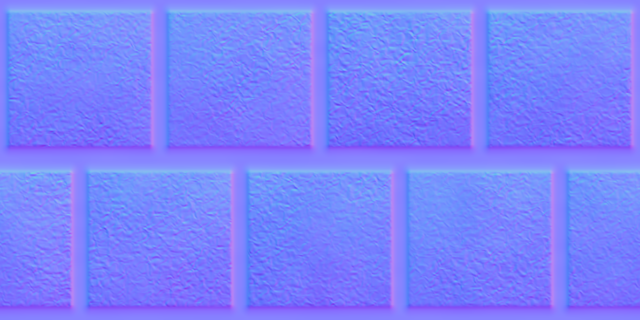
This texture map is drawn by a WebGL 2 fragment shader. Its source:

```glsl
#version 300 es
precision highp float;
// Normal map of rough stone blocks in running bond, four across and two down.

uniform vec2 u_resolution;
out vec4 fragColor;

const vec2 GRID = vec2(4.0, 2.0);            // blocks across and down
const vec2 CANVAS = vec2(2.0, 1.0);          // one unit is the canvas height
const vec2 CELL = CANVAS / GRID;
const vec2 HALF_BLOCK = vec2(0.224, 0.211);
const float CORNER = 0.008;
const float BEVEL = 0.0065;
const vec2 FACE_TILT = vec2(-0.07, 0.03);
const vec2 MORTAR_TILT = vec2(0.06, 0.03);

float hash(vec2 p) {
    return fract(sin(dot(p, vec2(127.1, 311.7))) * 43758.5453);
}

// Value noise that wraps after the given number of lattice cells
float noise(vec2 p, vec2 period) {
    vec2 i = floor(p);
    vec2 f = fract(p);
    f = f * f * (3.0 - 2.0 * f);
    vec2 a = mod(i, period);
    vec2 b = mod(i + 1.0, period);
    return mix(mix(hash(a), hash(vec2(b.x, a.y)), f.x),
               mix(hash(vec2(a.x, b.y)), hash(b), f.x), f.y);
}

float tiledNoise(vec2 p, vec2 freq) {
    return noise(p * freq, freq * CANVAS);
}

// Pitted stone relief: slightly warped grain in two sizes
float relief(vec2 p) {
    vec2 warp = vec2(tiledNoise(p, vec2(42.0)), tiledNoise(p, vec2(47.0))) - 0.5;
    vec2 q = p + 0.010 * warp;
    return 0.75 * tiledNoise(q, vec2(76.0, 96.0)) + 0.5 * tiledNoise(q, vec2(118.0, 138.0));
}

// Downhill slope of the relief by central differences
vec2 reliefSlope(vec2 p, float eps) {
    vec2 e = vec2(eps, 0.0);
    vec2 rise = vec2(relief(p + e.xy) - relief(p - e.xy),
                     relief(p + e.yx) - relief(p - e.yx));
    return -rise / (2.0 * eps);
}

// Signed distance to a rounded box in x, outward direction in yz
vec3 roundedBox(vec2 p, vec2 halfSize, float radius) {
    vec2 q = abs(p) - halfSize + radius;
    vec2 outer = max(q, 0.0);
    float inner = min(max(q.x, q.y), 0.0);
    vec2 dir = q.x > q.y ? vec2(1.0, 0.0) : vec2(0.0, 1.0);
    if (min(q.x, q.y) > 0.0) dir = normalize(outer);
    return vec3(length(outer) + inner - radius, dir * sign(p));
}

// Outward slope: a sharp bevel at the rim, then a soft fillet into the mortar
float edgeSlope(float d, float gap) {
    float bevel = 0.2 * exp(-d * d / (BEVEL * BEVEL));
    float fillet = 0.32 * (1.0 - smoothstep(-0.3 * gap, gap, d)) * smoothstep(-BEVEL, BEVEL, d);
    return bevel + fillet;
}

void main() {
    vec2 p = gl_FragCoord.xy / u_resolution * CANVAS;
    float pixel = 1.0 / u_resolution.y;

    // Staggered grid: the lower row is shifted by half a block
    vec2 g = p / CELL;
    g.x += 0.5 * (1.0 - mod(floor(g.y), 2.0));
    vec2 id = mod(floor(g), GRID);
    vec2 local = (fract(g) - 0.5) * CELL;

    // Block outline
    vec3 box = roundedBox(local - vec2(0.0, 0.002), HALF_BLOCK, CORNER);
    vec2 gap = 0.5 * CELL - HALF_BLOCK;
    float face = 1.0 - smoothstep(-0.004 - pixel, 0.002 + pixel, box.x);
    float rim = edgeSlope(box.x, mix(gap.x, gap.y, abs(box.z)));

    // Each block has its own tilt and roughness, with smoother worn patches
    vec2 ownTilt = 0.05 * (vec2(hash(id + 3.1), hash(id + 7.7)) - 0.5);
    float worn = smoothstep(0.1, 0.7, tiledNoise(p, vec2(7.0)));
    float roughness = mix(0.6, 1.1, worn) * mix(0.9, 1.1, hash(id + 1.3));
    vec2 dome = vec2(0.05, 0.16) * local / HALF_BLOCK;
    vec2 swell = vec2(tiledNoise(p, vec2(11.0)), tiledNoise(p, vec2(13.0))) - 0.5;
    vec2 grain = reliefSlope(p, 0.002) * vec2(0.0019, 0.0024) * roughness;

    // Faint unevenness of the mortar
    float drift = tiledNoise(p, vec2(9.0, 26.0)) - 0.5;

    vec2 faceSlope = FACE_TILT + ownTilt + dome + 0.1 * swell + grain;
    vec2 mortarSlope = MORTAR_TILT + vec2(0.03, 0.04) * drift;
    vec2 slope = mix(mortarSlope, faceSlope, face) + box.yz * rim;

    // Pack the unit normal into colour
    slope *= min(1.0, 0.85 / max(length(slope), 0.001));
    vec3 normal = vec3(slope, sqrt(1.0 - dot(slope, slope)));
    fragColor = vec4(0.5 + 0.5 * normal, 1.0);
}
```
